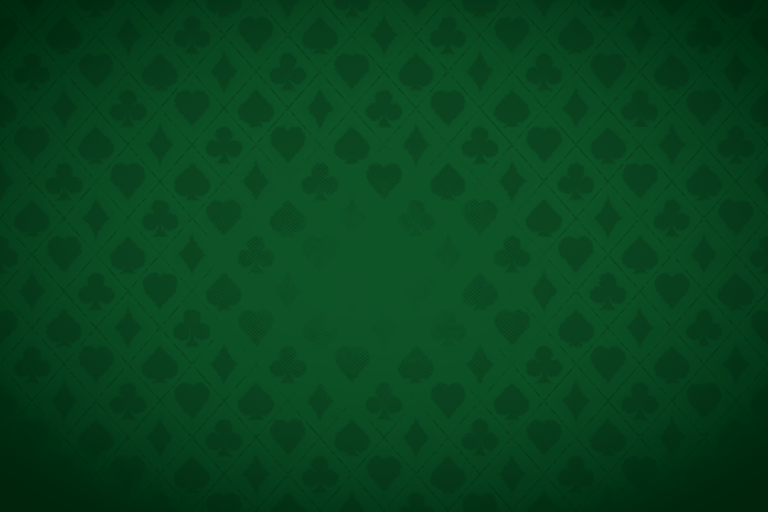
This pattern is drawn by a Shadertoy shader. Its source:

```glsl
float hash(vec2 p) {
    return fract(sin(dot(p, vec2(12.9898, 78.233))) * 43758.5453);
}

float noise(vec2 p) {
    vec2 i = floor(p), f = fract(p);
    f *= f * (3.0 - 2.0 * f);
    return mix(mix(hash(i), hash(i + vec2(1, 0)), f.x),
               mix(hash(i + vec2(0, 1)), hash(i + vec2(1, 1)), f.x), f.y);
}

// Heart with its tip at the origin, about 1.2 wide and 1.1 tall
float heartShape(vec2 p) {
    p.x = abs(p.x);
    if (p.x + p.y > 1.0) return length(p - vec2(0.25, 0.75)) - sqrt(2.0) / 4.0;
    vec2 a = p - vec2(0, 1), b = p - 0.5 * max(p.x + p.y, 0.0);
    return sqrt(min(dot(a, a), dot(b, b))) * sign(p.x - p.y);
}

float heart(vec2 p) {
    return heartShape(p / vec2(0.45, 0.51) + vec2(0, 0.55)) * 0.45;
}

// Flared foot shared by the spade and the club
float stem(vec2 p) {
    float side = abs(p.x) - 0.03 - 2.4 * (p.y + 0.1) * (p.y + 0.1);
    return max(side, max(-0.29 - p.y, p.y));
}

float spade(vec2 p) {
    return min(heartShape(vec2(p.x, 0.29 - p.y) / vec2(0.46, 0.47)) * 0.46, stem(p));
}

// Rhombus with slightly hollowed sides
float diamond(vec2 p) {
    p = abs(p);
    return max(0.93 - length(p - vec2(0.855, 0.658)), dot(p, vec2(0.83, 0.557)) - 0.172) - 0.01;
}

float club(vec2 p) {
    float top = length(p - vec2(0, 0.15)) - 0.135;
    float sides = length(vec2(abs(p.x) - 0.15, p.y + 0.06)) - 0.135;
    float core = length(p - vec2(0, 0.02)) - 0.09;
    return min(min(top, sides), min(core, stem(p)));
}

float suit(vec2 p, float kind) {
    if (kind < 0.5) return heart(p);
    if (kind < 1.5) return spade(p);
    if (kind < 2.5) return diamond(p);
    return club(p);
}

void mainImage(out vec4 fragColor, in vec2 fragCoord) {
    // Twelve lattice cells span the width
    vec2 uv = fragCoord / iResolution.x * 12.0;
    float px = 12.0 / iResolution.x;

    // Diagonal lattice: cell centres have odd skewed coordinates
    vec2 pitch = vec2(0.5, 0.5717);
    vec2 g = (uv - vec2(0, 0.02)) / pitch;
    vec2 skew = vec2(g.x + g.y, g.x - g.y);
    vec2 odd = 2.0 * floor(skew / 2.0) + 1.0;
    vec2 cell = vec2(odd.x + odd.y, odd.x - odd.y) * 0.5;
    vec2 local = (g - cell) * pitch;
    float kind = floor(mod(cell.x + 3.0 * cell.y + 1.5, 8.0) / 2.0);

    // Printed edges, frayed by the cloth
    float weave = sin(uv.x * 95.0) * sin(uv.y * 110.0);
    float fray = (noise(uv * 26.0) - 0.5) * 0.03;
    float blur = max(px, 0.024);
    vec2 toLine = (1.0 - abs(skew - odd)) / length(1.0 / pitch);
    float lineDist = min(toLine.x, toLine.y);
    float line = 1.0 - smoothstep(0.0, max(px, 0.026), lineDist);
    float symbol = smoothstep(-blur, blur, -suit(local, kind) + fray);

    // Worn patch around the middle, uneven and thinning into dots
    float radius = length((uv - vec2(5.75, 3.65)) / vec2(2.5, 1.95));
    float fine = noise(uv * 24.0);
    float grain = fine * 0.5 + noise(uv * 8.0) * 0.5;
    float uneven = (hash(cell + 3.0) - 0.5) * 0.25;
    float symbolKeep = smoothstep(0.2, 1.15, radius + uneven + (grain - 0.5) * 0.4 + weave * 0.2);
    float lineKeep = smoothstep(0.9, 1.4, radius + (grain - 0.5) * 0.6);

    // Vignette, with the pattern lost in the lower corners
    vec2 q = (fragCoord / iResolution.xy - vec2(0.5, 0.54)) * 2.0;
    float lowCorner = smoothstep(1.06, 1.28, length(vec2(q.x, min(q.y, 0.0))) + (grain - 0.5) * 0.15);
    symbolKeep *= 1.0 - lowCorner;
    lineKeep *= 1.0 - lowCorner;
    vec3 color = mix(vec3(0.051, 0.329, 0.154), vec3(-0.013, 0.156, 0.056),
                     smoothstep(0.0, 2.0, dot(q, q)));
    color -= vec3(0.003, 0.013, 0.007) * lowCorner;

    // Woven ink, fainter outward, with broken lines and a paler band beside them
    float ink = symbol * symbolKeep * (0.155 + 0.03 * weave) * (1.0 - 0.2 * smoothstep(0.5, 1.2, length(q)));
    ink += line * lineKeep * (0.02 + 0.13 * smoothstep(0.25, 0.75, fine)) * (1.0 - symbol);
    color *= 1.0 - ink;
    color *= 1.0 + 0.03 * lineKeep * exp(-lineDist * lineDist * 100.0) * (1.0 - line);
    color *= 1.0 + 0.008 * weave * lineKeep;

    fragColor = vec4(max(color, 0.0), 1.0);
}
```
